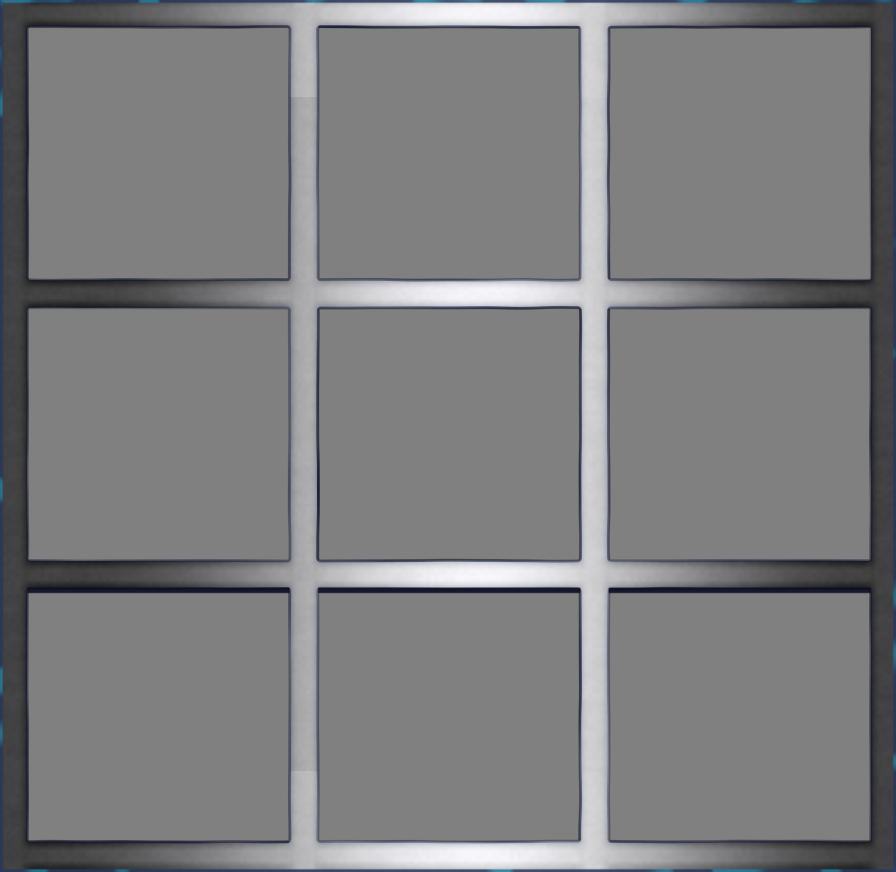
Give the GLSL for this pattern, as a WebGL 1 fragment shader.

```glsl
precision highp float;
uniform vec2 u_resolution;

#define PITCH vec2(0.3333, 0.3221)
#define PANEL_HALF vec2(0.1503, 0.1450)
#define GRID_SHIFT vec2(0.0013, 0.0020)
#define CORNER 0.0030
#define RIM_WIDTH 0.0013
#define SHADOW_DEPTH 0.0050
#define PANEL_COLOR vec3(0.502)
#define RIM_COLOR vec3(0.08, 0.09, 0.17)
#define BORDER_COLOR vec3(0.15, 0.22, 0.36)
#define FLECK_COLOR vec3(0.14, 0.48, 0.62)
#define GRAIN 0.018

float hash(vec2 p) {
  p = fract(p * vec2(0.1031, 0.1137));
  p += dot(p, p.yx + 33.33);
  return fract((p.x + p.y) * p.x * 37.0);
}

float noise(vec2 p) {
  vec2 i = floor(p);
  vec2 f = fract(p);
  f = f * f * (3.0 - 2.0 * f);
  float low = mix(hash(i), hash(i + vec2(1.0, 0.0)), f.x);
  float high = mix(hash(i + vec2(0.0, 1.0)), hash(i + vec2(1.0, 1.0)), f.x);
  return mix(low, high, f.y);
}

float roundedBox(vec2 p, vec2 halfSize, float radius) {
  vec2 d = abs(p) - halfSize + radius;
  return length(max(d, 0.0)) + min(max(d.x, d.y), 0.0) - radius;
}

// Brushed sheen: dark sides, bright just right of the middle
float sheen(float x, float start) {
  float rise = smoothstep(start, 0.54, x);
  float fall = 1.0 - smoothstep(0.53, 0.99 - 0.3 * start, x);
  return 0.26 + 0.71 * rise * fall;
}

vec3 metal(vec2 uv, vec2 p, vec2 q, float row) {
  // Position across each bar: 0 in its middle, 1 at its edge
  vec2 across = abs(abs(q) - 0.5 * PITCH) / (0.5 * PITCH - PANEL_HALF);
  float outerBar = step(1.2 * PITCH.y, abs(p.y));
  float light = sheen(uv.x, mix(0.09, 0.03, outerBar));
  float horizontal = 1.0 - smoothstep(-0.01, 0.012, abs(q.x) - PANEL_HALF.x);
  light -= 0.13 * horizontal * smoothstep(0.25, 1.0, across.y);
  light -= 0.03 * smoothstep(0.5, 1.0, across.x) * (1.0 - horizontal);
  light += GRAIN * (noise(p * 210.0) + noise(p * vec2(40.0, 90.0)) - 1.0);
  return light * vec3(0.995, 0.995, 1.01);
}

void main() {
  vec2 uv = gl_FragCoord.xy / u_resolution;
  float aspect = u_resolution.x / u_resolution.y;
  float px = 1.0 / u_resolution.y;
  vec2 p = (uv - 0.5) * vec2(aspect, 1.0) - GRID_SHIFT;

  // Three by three cells
  vec2 cell = clamp(floor(p / PITCH + 0.5), -1.0, 1.0);
  vec2 q = p - cell * PITCH;
  float wobble = 0.0012 * (noise(p * 24.0 + 40.0) - 0.5);
  float d = roundedBox(q, PANEL_HALF, CORNER) + wobble;

  vec3 color = metal(uv, p, q, cell.y);

  // Cool tint on the metal beside each opening
  float halo = 1.0 - smoothstep(0.0, 0.006, abs(d));
  color = mix(color, color * vec3(0.85, 0.90, 1.0), 0.7 * halo);

  // Gray panels
  color = mix(color, PANEL_COLOR, 1.0 - smoothstep(-px, px, 2.0 * d));

  // Uneven dark rim, a different strength on each side of each panel
  vec2 edge = abs(q) - PANEL_HALF;
  vec2 side = edge.x > edge.y ? vec2(sign(q.x), 0.0) : vec2(0.0, sign(q.y));
  float strength = 0.35 + 0.4 * hash(cell * 5.0 + side * 2.0 + 31.0);
  strength *= 0.7 + 0.6 * noise(p * 16.0 + 70.0);
  float rim = 1.0 - smoothstep(RIM_WIDTH - 0.5 * px, RIM_WIDTH + px, abs(d));
  color = mix(color, RIM_COLOR, rim * min(strength, 0.95));

  // Heavy shadow under the lowest crossbar
  float depth = PANEL_HALF.y - q.y;
  float shadow = smoothstep(-0.001 - px, 0.0, depth)
    * (1.0 - smoothstep(SHADOW_DEPTH - px, SHADOW_DEPTH + px, depth));
  shadow *= 1.0 - smoothstep(-px, px, abs(q.x) - PANEL_HALF.x);
  shadow *= 1.0 - step(-0.5, cell.y);
  color = mix(color, vec3(0.05, 0.05, 0.13), 0.9 * shadow);

  // Worn blue outer border with cyan flecks
  vec2 inset = min(uv, 1.0 - uv) * vec2(aspect, 1.0);
  float border = 1.0 - smoothstep(0.0018, 0.0045, min(inset.x, inset.y));
  float fleck = smoothstep(0.62, 0.85, noise(p * 32.0 + 90.0));
  color = mix(color, mix(BORDER_COLOR, FLECK_COLOR, fleck), 0.85 * border);

  gl_FragColor = vec4(clamp(color, 0.0, 1.0), 1.0);
}
```
